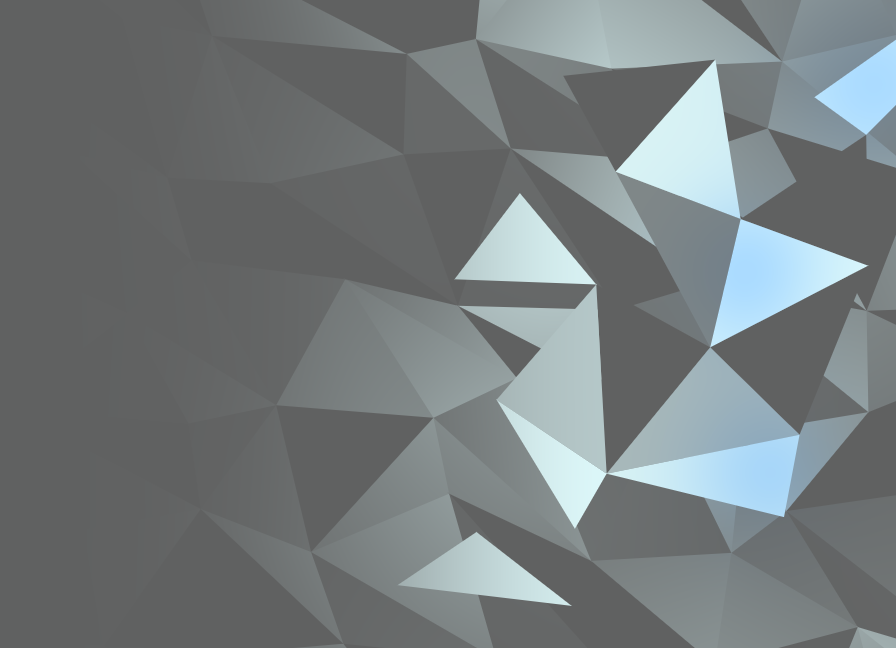
A Shadertoy shader for this background:

```glsl
// Low-poly field of grey facets, lit by a pale glow that grows to the right.
// A sheared, hash-jittered lattice is split into triangles of random shade;
// a cluster of large facets is laid over it to form the bright focal area.

const vec3 SLATE = vec3(0.378, 0.382, 0.382);
const vec3 ICE   = vec3(0.87, 0.975, 0.98);
const vec3 SKY   = vec3(0.67, 0.86, 1.0);
const float ASPECT = 1.384;
const float CELL = 0.19;
const float JITTER = 0.6;

float hash(vec2 p) {
    return fract(sin(dot(p, vec2(127.1, 311.7))) * 43758.5453);
}

float spot(vec2 p, vec2 center, float radius) {
    vec2 d = (p - center) / radius;
    return exp(-dot(d, d));
}

// Light behind the facets: fades to slate at the left, blue pools at right
vec3 glow(vec2 p) {
    float strength = pow(smoothstep(0.07, 0.97, p.x), 1.5);
    float blue = spot(p, vec2(1.15, 0.58), 0.12)
               + spot(p, vec2(1.19, 0.27), 0.14)
               + spot(p, vec2(1.35, 0.87), 0.16);
    return mix(SLATE, mix(ICE, SKY, min(blue, 1.0)), strength);
}

// Signed distance to the line a-b, positive on its left
float edge(vec2 p, vec2 a, vec2 b) {
    vec2 e = b - a, d = p - a;
    return (e.x * d.y - e.y * d.x) / length(e);
}

// Smooth coverage of a triangle, for either winding
float cover(vec2 p, vec2 a, vec2 b, vec2 c, float px) {
    float s = sign(edge(c, a, b));
    float d = min(s * edge(p, a, b), min(s * edge(p, b, c), s * edge(p, c, a)));
    return clamp(0.5 + d / px, 0.0, 1.0);
}

// Jittered lattice corner in canvas space
vec2 corner(vec2 id) {
    vec2 j = vec2(hash(id), hash(id + 19.7)) - 0.5;
    vec2 q = id + JITTER * j;
    return CELL * vec2(q.x - 0.4 * q.y, q.y);
}

// Weighted colour of one lattice triangle
vec4 shard(vec2 p, vec2 a, vec2 b, vec2 c, float seed, float px) {
    float w = cover(p, a, b, c, px);
    float tilt = dot(p - (a + b + c) / 3.0, vec2(cos(seed * 40.0), sin(seed * 40.0)));
    float shade = max(seed - 0.3, 0.0) * (0.85 + 2.0 * tilt);
    return w * vec4(mix(SLATE, glow(p), clamp(shade, 0.0, 1.0)), 1.0);
}

// Triangles of the surrounding cells, blended by coverage
vec3 mesh(vec2 p, float px) {
    vec2 home = floor(vec2(p.x + 0.4 * p.y, p.y) / CELL);
    vec4 sum = vec4(SLATE, 1.0) * 0.0001;
    for (int y = -1; y <= 1; y++)
    for (int x = -1; x <= 1; x++) {
        vec2 id = home + vec2(x, y);
        vec2 a = corner(id), b = corner(id + vec2(1, 0));
        vec2 c = corner(id + vec2(1, 1)), d = corner(id + vec2(0, 1));
        float s = hash(id + 5.3), t = hash(id + 71.9);
        if (hash(id + 33.1) < 0.35) {
            sum += shard(p, a, b, c, s, px) + shard(p, a, c, d, t, px);
        } else {
            sum += shard(p, a, b, d, s, px) + shard(p, b, c, d, t, px);
        }
    }
    return sum.rgb / sum.a;
}

// Lays one large facet over the colour below
vec3 facet(vec3 col, vec2 p, vec2 a, vec2 b, vec2 c, float shade, float px) {
    return mix(col, mix(SLATE, glow(p), shade), cover(p, a, b, c, px));
}

void mainImage(out vec4 fragColor, in vec2 fragCoord) {
    vec2 p = fragCoord / iResolution.xy * vec2(ASPECT, 1.0);
    float px = 1.0 / iResolution.y;
    vec3 col = mesh(p, px);

    // Corners shared by the focal cluster
    vec2 peak = vec2(1.105, 0.908), notch = vec2(0.951, 0.735);
    vec2 hub = vec2(1.144, 0.662), east = vec2(1.341, 0.590);
    vec2 core = vec2(1.097, 0.464), west = vec2(0.921, 0.561);
    vec2 elbow = vec2(0.767, 0.383), knot = vec2(0.937, 0.269);
    vec2 wing = vec2(1.235, 0.329), gem = vec2(1.338, 0.792);

    // Shadowed and half-lit facets
    col = facet(col, p, vec2(0.870, 0.883), peak, notch, 0.0, px);
    col = facet(col, p, west, core, knot, 0.0, px);
    col = facet(col, p, gem, hub, east, 0.0, px);
    col = facet(col, p, east, core, wing, 0.0, px);
    col = facet(col, p, notch, hub, core, 0.25, px);
    col = facet(col, p, west, elbow, knot, 0.68, px);
    col = facet(col, p, core, knot, wing, 0.58, px);

    // Fully lit facets
    col = facet(col, p, peak, notch, hub, 0.96, px);
    col = facet(col, p, hub, east, core, 1.0, px);
    col = facet(col, p, vec2(0.803, 0.702), vec2(0.702, 0.569), west, 0.97, px);
    col = facet(col, p, elbow, knot, vec2(0.888, 0.184), 1.0, px);
    col = facet(col, p, knot, wing, vec2(1.211, 0.202), 0.96, px);
    col = facet(col, p, vec2(1.258, 0.850), gem, vec2(1.722, 1.177), 1.0, px);
    col = facet(col, p, vec2(0.736, 0.179), vec2(0.614, 0.097), vec2(0.883, 0.065), 0.95, px);

    fragColor = vec4(col, 1.0);
}
```
